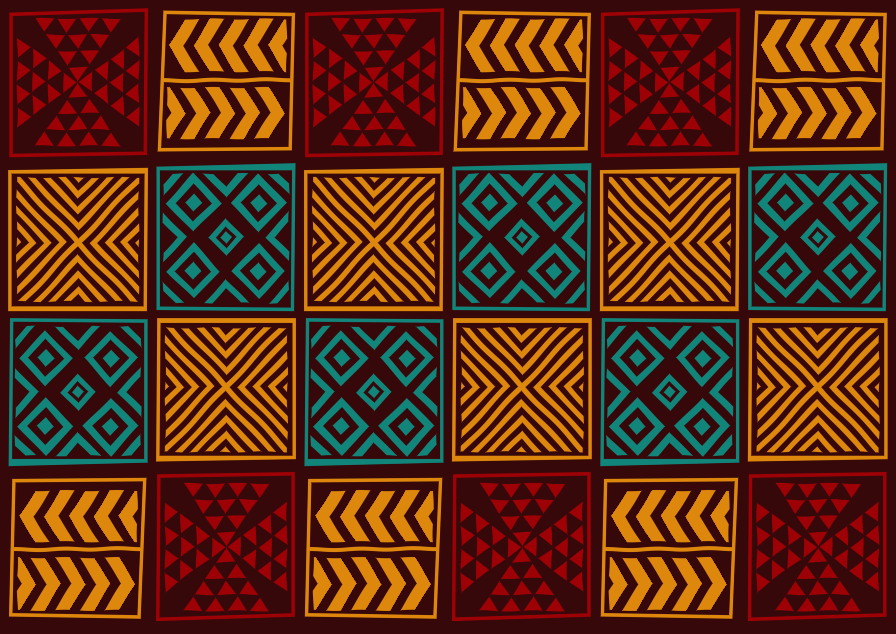
Write a WebGL 2 fragment shader that draws this pattern.

```glsl
#version 300 es
precision highp float;
// Hand-cut patchwork of framed triangle, chevron, cross and diamond tiles, six by four.
#define GRID vec2(6.0, 4.0)
#define ORIGIN vec2(0.0046, 0.0147)
#define PITCH vec2(0.1651, 0.2445)
#define SOFTNESS 1.25
#define WOBBLE 0.008
#define LINE 0.046
#define GROUND vec3(0.215, 0.03, 0.038)
#define OCHRE vec3(0.87, 0.53, 0.05)
#define TEAL vec3(0.07, 0.52, 0.48)
#define RED vec3(0.62, 0.005, 0.02)

uniform vec2 u_resolution;
out vec4 fragColor;

// Slanted box: sides are right, left, top, bottom
float slantBox(vec2 p, vec4 size, vec4 tilt) {
    vec4 d = vec4(p.x, -p.x, p.y, -p.y) - size - tilt * p.yyxx;
    return max(max(d.x, d.y), max(d.z, d.w));
}

// Outline whose top bar widens to the right when wedge is 1
float frame(vec2 p, vec4 size, vec4 tilt, vec4 width, float wedge) {
    vec4 innerTilt = tilt * vec4(1.0, 1.0, 1.0 - wedge, 1.0);
    return max(slantBox(p, size, tilt), -slantBox(p, size - width, innerTilt));
}

// Four pyramids of small triangles pointing at the centre
float triangles(vec2 p) {
    vec2 a = abs(p);
    vec2 s = a.y > a.x ? vec2(p.x, a.y) : vec2(p.y, a.x);
    const float rowHeight = 0.21;
    const float baseWidth = 0.30;
    float row = floor(s.y / rowHeight);
    float rise = s.y - row * rowHeight;
    float count = row + 1.0;
    float slot = clamp(floor(s.x / baseWidth + 0.5 * count), 0.0, row);
    float across = abs(s.x - (slot + 0.5 - 0.5 * count) * baseWidth);
    float d = 0.8 * (across - 0.5 * baseWidth * rise / rowHeight) + 0.008;
    d = max(d, rise - rowHeight + 0.018);
    return max(d, s.y - 4.0 * rowHeight);
}

// One band of arrowheads pointing left
float chevronBand(vec2 p, float halfHeight) {
    const float spacing = 0.335;
    float along = p.x + 0.80 - 0.68 * abs(p.y);
    float stroke = abs(fract(along / spacing) - 0.29) - 0.29;
    float d = max(stroke * spacing * 0.83, -along);
    return max(d, max(abs(p.x) - 0.80, abs(p.y) - halfHeight));
}

// Two opposed bands and the bar between them
float chevrons(vec2 p) {
    float bands = min(chevronBand(p - vec2(0.02, 0.475), 0.34),
                      chevronBand(vec2(-p.x, p.y + 0.40), 0.33));
    float bar = max(abs(p.y - 0.025 - 0.008 * p.x) - 0.026, abs(p.x) - 0.88);
    return min(bands, bar);
}

// Diagonal cross echoed by nested angles
float crossStripes(vec2 p) {
    const float spacing = 0.205;
    vec2 a = abs(p + vec2(0.0, 0.07));
    float offset = abs(a.x - a.y);
    float d = 0.71 * (abs(fract(offset / spacing + 0.5) - 0.5) * spacing - 0.05);
    return max(d, slantBox(p, vec4(0.82, 0.83, 0.77, 0.83), vec4(0.0)));
}

// Diagonal lattice of ringed diamonds, bolder towards the top
float diamonds(vec2 p) {
    const float cellSize = 0.88;
    vec2 q = vec2(p.x + p.y, p.x - p.y) / cellSize;
    vec2 id = floor(q + 0.5);
    vec2 f = abs(q - id) * cellSize;
    float reach = max(f.x, f.y);
    float large = mod(id.x + id.y, 2.0);
    float middle = 1.0 - step(0.5, dot(id, id));
    float outer = 0.35 + 0.02 * large - 0.11 * middle + 0.02 * p.y;
    float thickness = 0.125 - 0.025 * middle + 0.02 * p.y;
    float core = 0.125 * large + 0.09 * middle - 0.01;
    float ring = abs(reach - outer + 0.5 * thickness) - 0.5 * thickness;
    float d = 0.71 * min(ring, reach - core);
    return max(d, slantBox(p, vec4(0.85, 0.85, 0.82, 0.85), vec4(0.0)));
}

void main() {
    // Tile layout; the lower half is the upper half turned around
    vec2 g = (gl_FragCoord.xy / u_resolution - ORIGIN) / PITCH;
    vec2 id = clamp(floor(g), vec2(0.0), GRID - 1.0);
    vec2 p = 2.0 * (g - id) - 1.0;
    if (id.y < 2.0) p = -p;
    bool outerRow = id.y < 0.5 || id.y > 2.5;
    bool odd = mod(id.x + id.y, 2.0) > 0.5;
    float kind = (outerRow ? 0.0 : 2.0) + (odd ? 1.0 : 0.0);
    vec2 w = p + WOBBLE * sin(p.yx * 9.0 + kind * vec2(2.0, 3.0));

    // Motif, frame and colour of each kind
    float d;
    vec3 ink = OCHRE;
    if (outerRow && odd) {
        ink = RED;
        d = min(triangles(w), frame(p, vec4(0.938, 0.93, 0.925, 0.955),
            vec4(0.008, 0.0, 0.03, -0.016), vec4(LINE), 0.0));
    } else if (outerRow) {
        d = min(chevrons(w), frame(p, vec4(0.912, 0.886, 0.91, 0.888),
            vec4(0.025, -0.043, -0.016, -0.008), vec4(LINE), 0.0));
    } else if (!odd) {
        d = min(crossStripes(w), frame(p, vec4(0.938, 0.945, 0.88, 0.955),
            vec4(0.008, 0.0, 0.016, 0.0), vec4(LINE, LINE, 0.06, 0.062), 1.0));
    } else {
        ink = TEAL;
        d = min(diamonds(w), frame(p, vec4(0.93, 0.94, 0.932, 0.948),
            vec4(0.01, 0.0, 0.024, 0.008), vec4(LINE, LINE, 0.07, LINE), 1.0));
    }

    // Soft edge about one pixel wide
    float edge = SOFTNESS / (PITCH.x * u_resolution.x);
    fragColor = vec4(mix(GROUND, ink, 1.0 - smoothstep(-edge, edge, d)), 1.0);
}
```
